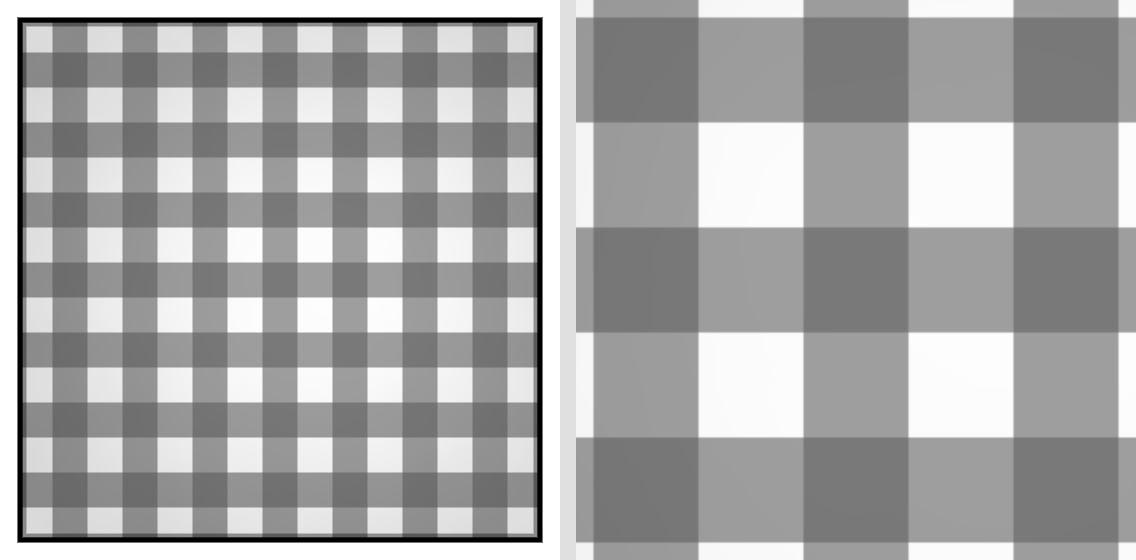
Left, the full canvas; right, a detail of the centre.
Reproduce this pattern procedurally as a three.js fragment shader.

```glsl
// Grey gingham cloth in a thin black frame on a white margin.
// Two sets of translucent bands cross and darken where they overlap; an
// off-centre falloff and layered sines add soft, uneven shading.

varying vec2 vUv;

const float REPEATS = 8.0;        // band pitches across the full canvas
const float BAND_HALF = 0.25;     // half band width, in pitches
const float SOFT = 0.0009;        // edge smoothing, in canvas units

const float FRAME_OUTER = 0.4688; // half sizes measured from the centre
const float FRAME_INNER = 0.4596;
const float RIM_INNER = 0.4527;

const vec3 PAPER = vec3(1.0);
const vec3 CLOTH = vec3(0.99);
const vec3 SINGLE_BAND = vec3(0.62);
const vec3 CROSSING = vec3(0.475);
const vec3 FRAME = vec3(0.0);
const float RIM_SHADE = 0.62;

// 1 where the signed distance is negative, with a smoothed edge.
float fill(float dist, float soft) {
  return 1.0 - smoothstep(-soft, soft, dist);
}

// Coverage of bands centred on whole multiples of the pitch.
float bands(float coord, float repeats, float halfWidth, float soft) {
  float offset = abs(fract(coord * repeats + 0.5) - 0.5);
  return fill((offset - halfWidth) / repeats, soft);
}

// Signed distance to a centred square, with sharp corners.
float square(vec2 p, float halfSize) {
  return max(abs(p.x), abs(p.y)) - halfSize;
}

// Smooth cloudy variation, about -1 to 1, from warped layered sines.
float mottle(vec2 p) {
  float sum = 0.0;
  float weight = 0.5;
  for (int i = 0; i < 4; i++) {
    sum += weight * sin(p.x + 1.7 * sin(p.y)) * cos(p.y + 1.3 * sin(p.x));
    p = mat2(1.6, 1.2, -1.2, 1.6) * p + vec2(2.3, 4.1);
    weight *= 0.5;
  }
  return sum;
}

// Brightest just right of the middle, dimming toward the edges.
float shading(vec2 uv, vec2 centre) {
  float falloff = smoothstep(0.08, 0.66, length(uv - centre));
  return 1.0 - 0.135 * falloff + (0.003 + 0.011 * falloff) * mottle(uv * 13.0);
}

// Plain cloth, one band, or two crossing bands.
vec3 gingham(vec2 uv) {
  float across = bands(uv.x, REPEATS, BAND_HALF, SOFT);
  float up = bands(uv.y, REPEATS, BAND_HALF, SOFT);
  vec3 plainRow = mix(CLOTH, SINGLE_BAND, across);
  vec3 bandedRow = mix(SINGLE_BAND, CROSSING, across);
  return mix(plainRow, bandedRow, up);
}

void main() {
  vec2 p = vUv - 0.5;

  // Cloth with its soft shading
  vec3 color = gingham(vUv) * shading(vUv, vec2(0.57, 0.49));

  // Translucent rim just inside the frame
  float inside = fill(square(p, RIM_INNER), SOFT);
  color *= mix(RIM_SHADE, 1.0, inside);

  // Black frame, then the white margin
  color = mix(FRAME, color, fill(square(p, FRAME_INNER), SOFT));
  color = mix(PAPER, color, fill(square(p, FRAME_OUTER), SOFT));

  gl_FragColor = vec4(color, 1.0);
}
```
